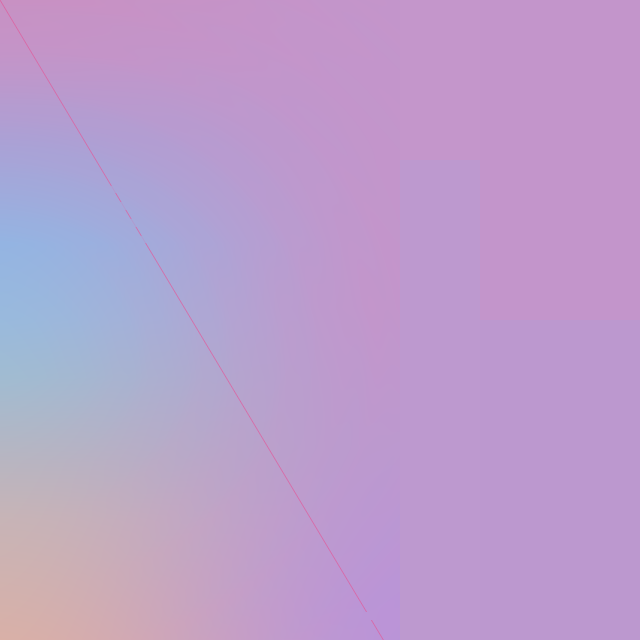
A WebGL 2 fragment shader for this background:

```glsl
#version 300 es
precision highp float;
// A pastel wash: a vertical colour ramp on the left fades sideways into a mauve ramp,
// then into large flat tiles on the right. Layered sines add faint curved bands,
// and a thin broken pink line crosses the wash from the top left corner.

uniform vec2 u_resolution;
out vec4 fragColor;

const vec3 PINK = vec3(0.765, 0.585, 0.795);
const vec3 LILAC = vec3(0.738, 0.598, 0.810);
const vec3 VIOLET = vec3(0.730, 0.580, 0.845);
const vec3 LINE_COLOR = vec3(0.870, 0.370, 0.620);
const float TILE_START = 0.625;

// Linear blend from one colour to the next between two depths.
vec3 blend(vec3 from, vec3 to, float start, float end, float depth) {
    return mix(from, to, clamp((depth - start) / (end - start), 0.0, 1.0));
}

// Antialiased step over one pixel.
float edge(float limit, float value, float pixel) {
    return clamp((value - limit) / pixel + 0.5, 0.0, 1.0);
}

// Rose, periwinkle, sky, grey and peach, from the top down.
vec3 leftRamp(float depth) {
    vec3 c = blend(vec3(0.784, 0.569, 0.765), vec3(0.765, 0.582, 0.785), 0.0, 0.09, depth);
    c = blend(c, vec3(0.670, 0.630, 0.835), 0.09, 0.22, depth);
    c = blend(c, vec3(0.580, 0.706, 0.886), 0.22, 0.38, depth);
    c = blend(c, vec3(0.600, 0.728, 0.865), 0.38, 0.50, depth);
    c = blend(c, vec3(0.630, 0.735, 0.820), 0.50, 0.59, depth);
    c = blend(c, vec3(0.720, 0.710, 0.755), 0.59, 0.72, depth);
    c = blend(c, vec3(0.780, 0.705, 0.715), 0.72, 0.81, depth);
    return blend(c, vec3(0.850, 0.690, 0.655), 0.81, 1.0, depth);
}

vec3 innerRamp(float depth) {
    vec3 c = blend(PINK, LILAC, 0.48, 0.70, depth);
    return blend(c, VIOLET, 0.70, 0.95, depth);
}

// Faint arcs around a centre on the left side.
float bands(vec2 p, vec2 center) {
    float radius = length((p - center) * vec2(1.0, 1.15));
    return sin(radius * 90.0 + 2.0 * sin(p.y * 7.0)) + 0.6 * sin(radius * 153.0 - p.x * 11.0);
}

// Flat tiles: the narrow column turns lilac one row above the wide one.
vec3 tiles(vec2 p, float pixel) {
    float wideColumn = edge(0.75, p.x, pixel);
    float lilac = mix(edge(0.25, p.y, pixel), edge(0.5, p.y, pixel), wideColumn);
    vec3 c = mix(PINK, LILAC, lilac);
    return c + 0.004 * (1.0 - wideColumn) * vec3(1.0, 0.5, 0.5);
}

// Coverage of a thin line through the origin.
float lineCoverage(vec2 p, vec2 direction, float width, float pixel) {
    vec2 d = normalize(direction);
    float dist = abs(p.x * d.y - p.y * d.x);
    return clamp((0.5 * (width + pixel) - dist) / pixel, 0.0, 1.0) * min(width / pixel, 1.0);
}

// Short gaps where the line breaks up.
float lineBreaks(float depth) {
    float dashedPart = step(0.29, depth) * step(depth, 0.39);
    float dash = mix(0.25, 1.0, step(0.45, fract(depth * 38.0)));
    float gap = step(0.957, depth) * step(depth, 0.969);
    return mix(1.0, dash, dashedPart) * (1.0 - gap);
}

void main() {
    // x runs right, y runs down from the top edge.
    vec2 p = gl_FragCoord.xy / u_resolution;
    p.y = 1.0 - p.y;
    float pixel = 1.0 / min(u_resolution.x, u_resolution.y);

    // Soft wash with faint bands.
    float sideways = smoothstep(-0.02, 0.65, p.x);
    vec3 color = mix(leftRamp(p.y), innerRamp(p.y), sideways);
    float bandFade = smoothstep(0.1, 0.4, p.x + 0.3 * (1.0 - p.y));
    color += 0.0025 * bandFade * bands(p, vec2(0.0, 0.55)) * vec3(1.0, -0.5, -0.3);

    // Tiled right side.
    color = mix(color, tiles(p, pixel), edge(TILE_START, p.x, pixel));

    // Diagonal line.
    float line = lineCoverage(p, vec2(0.599, 1.0), 0.0013, pixel) * lineBreaks(p.y);
    color = mix(color, LINE_COLOR, line);

    fragColor = vec4(color, 1.0);
}
```
